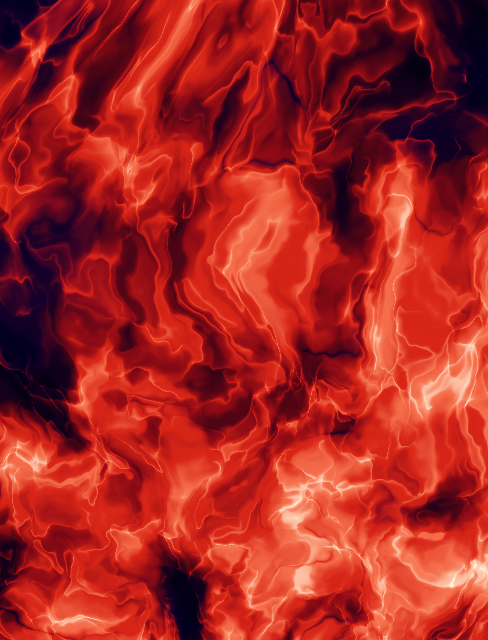
A Shadertoy shader for this texture:

```glsl
float hash(vec2 p) {
    vec3 h = fract(p.xyx * vec3(0.1031, 0.1030, 0.0973));
    h += dot(h, h.yzx + 33.33);
    return fract((h.x + h.y) * h.z);
}

float noise(vec2 p) {
    vec2 i = floor(p), f = fract(p);
    f = f * f * f * (f * (f * 6.0 - 15.0) + 10.0);
    return mix(mix(hash(i), hash(i + vec2(1, 0)), f.x),
               mix(hash(i + vec2(0, 1)), hash(i + vec2(1, 1)), f.x), f.y);
}

mat2 rotation(float a) {
    return mat2(cos(a), sin(a), -sin(a), cos(a));
}

float fbm(vec2 p) {
    float sum = 0.0, amp = 0.5;
    for (int i = 0; i < 5; i++) {
        sum += amp * noise(p);
        p = rotation(0.5) * p * 2.03 + 11.7;
        amp *= 0.5;
    }
    return sum;
}

vec2 swirl(vec2 p) {
    return vec2(fbm(p), fbm(p + vec2(41.3, 17.9))) - 0.48;
}

// A flame sheet: crisp on one side of the contour, fading on the other
float sheetEdge(float d) {
    return d > 0.0 ? exp(-d * 11.0) : exp(d * 38.0);
}

float blob(vec2 p, vec2 centre, vec2 radius) {
    vec2 d = (p - centre) / radius;
    return exp(-dot(d, d));
}

vec3 flameColor(float heat) {
    vec3 c = mix(vec3(0.01, 0.0, 0.06), vec3(0.08, 0.0, 0.10), smoothstep(-2.7, -1.7, heat));
    c = mix(c, vec3(0.31, 0.02, 0.08), smoothstep(-1.8, -1.0, heat));
    c = mix(c, vec3(0.55, 0.04, 0.08), smoothstep(-1.1, -0.45, heat));
    c = mix(c, vec3(0.84, 0.14, 0.09), smoothstep(-0.6, 0.4, heat));
    c = mix(c, vec3(0.96, 0.43, 0.29), smoothstep(0.4, 1.6, heat));
    c = mix(c, vec3(0.99, 0.75, 0.64), smoothstep(1.5, 2.4, heat));
    return mix(c, vec3(1.0, 0.97, 0.86), smoothstep(2.4, 3.4, heat));
}

void mainImage(out vec4 fragColor, in vec2 fragCoord) {
    vec2 uv = fragCoord / iResolution.y;

    // Finer flames below, leaning to the right at the upper left
    vec2 p = (uv - vec2(0.38, 1.0)) * (1.6 - 0.6 * uv.y);
    float lean = smoothstep(0.45, 0.8, uv.y) * (1.0 - smoothstep(0.2, 0.6, uv.x));
    p.x -= 0.8 * lean * (uv.y - 0.7);

    // Turbulent folding, coarse then fine
    vec2 bend = swirl(p * vec2(3.2, 2.4) + 5.0);
    p += 0.36 * bend;
    p += 0.07 * swirl(p * vec2(9.0, 5.0) + 23.0);

    float heat = 4.6 * (fbm(p * vec2(7.0, 3.8) + 3.0) - 0.48) - 0.32;

    // Soft upward streaks inside the flames
    heat += 0.8 * (noise(p * vec2(22.0, 7.0) + 9.0) - 0.5);
    heat += 0.5 * (noise(p * vec2(46.0, 13.0)) - 0.5);

    // Overlapping luminous sheets
    float scale = 2.6;
    for (int i = 0; i < 8; i++) {
        float k = float(i);
        vec2 r = rotation(0.35 * sin(k * 2.4)) * p * scale * vec2(1.5, 0.75) + k * 17.3;
        float level = noise(r) + 0.2 * noise(r * 2.3 + 7.0) - 0.6;
        float fade = smoothstep(0.4, 0.9, noise(r * 0.9 + 31.0));
        heat += 1.5 * fade * sheetEdge(level);
        scale *= 1.33;
    }

    // Smoke gaps around the fire and the hot core low in the middle
    vec2 s = uv + 0.28 * bend;
    float smoke = blob(s, vec2(0.0, 0.57), vec2(0.14, 0.15))
                + blob(s, vec2(0.0, 0.97), vec2(0.13, 0.15))
                + blob(s, vec2(0.74, 0.92), vec2(0.14, 0.11))
                + 0.8 * blob(s, vec2(0.63, 0.73), vec2(0.07, 0.09))
                + 0.4 * blob(s, vec2(0.36, 0.80), vec2(0.14, 0.09))
                + 0.6 * blob(s, vec2(0.26, 0.08), vec2(0.09, 0.10));
    heat -= 3.0 * smoke;
    heat += 0.6 * blob(s, vec2(0.50, 0.19), vec2(0.14, 0.22));
    heat += 0.5 * blob(s, vec2(0.28, 0.37), vec2(0.10, 0.09));

    // Thin dark soot wisps
    float wisp = abs(noise(p * vec2(9.0, 7.0) + 60.0) - 0.5);
    float soot = exp(-wisp * 25.0) * smoothstep(0.45, 0.85, noise(p * 6.0 + 80.0));
    heat -= 1.2 * soot;

    // Hold back the brightest overlaps
    heat = min(heat, 0.9) + 0.7 * max(heat - 0.9, 0.0);

    vec3 color = flameColor(heat);
    color.b += 0.06 * smoothstep(0.2, 0.9, smoke + soot) * (1.0 - smoothstep(-1.0, 0.5, heat));
    fragColor = vec4(color, 1.0);
}
```
